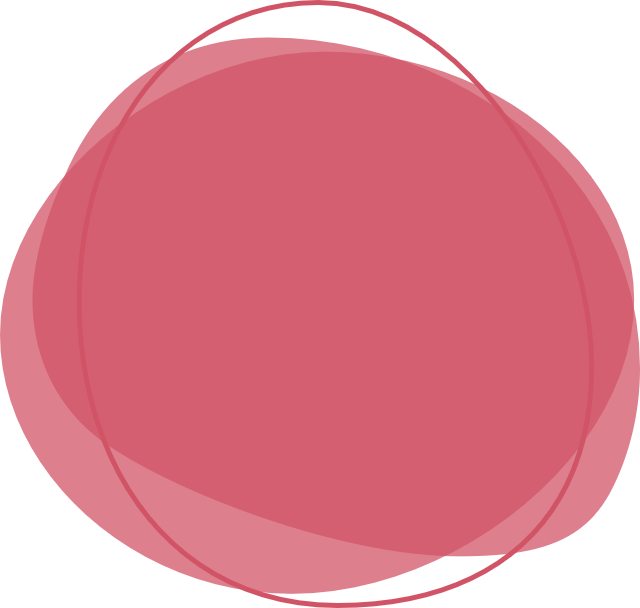
Give the GLSL for this background, as a WebGL 1 fragment shader.

```glsl
precision highp float;
// Two translucent rose blobs overlap on white, crossed by a thin oval ring.
// Each outline is a chain of cubic Bezier arcs, walked in short steps to get
// a signed distance that drives the fill, the stroke and the edge smoothing.

uniform vec2 u_resolution;

// Adds one Bezier arc to state: x = least squared distance, y = inside sign.
void addArc(vec2 p, vec2 a, vec2 b, vec2 c, vec2 d, inout vec2 state) {
  vec2 start = a;
  for (int i = 1; i <= 24; i++) {
    float t = float(i) / 24.0;
    float s = 1.0 - t;
    vec2 end = s * s * s * a + 3.0 * s * t * (s * b + t * c) + t * t * t * d;
    vec2 edge = end - start;
    vec2 rel = p - start;
    vec2 gap = rel - edge * clamp(dot(rel, edge) / dot(edge, edge), 0.0, 1.0);
    state.x = min(state.x, dot(gap, gap));
    // Flip the sign whenever a ray to the right crosses this edge.
    if ((start.y > p.y) != (end.y > p.y)) {
      if (rel.x < edge.x * rel.y / edge.y) state.y = -state.y;
    }
    start = end;
  }
}

float signedDistance(vec2 state) {
  return state.y * sqrt(state.x);
}

// Lopsided blob, leaning to the lower right.
float leaningBlob(vec2 p) {
  vec2 state = vec2(1e6, 1.0);
  addArc(p, vec2(322, 45), vec2(200, 45), vec2(120, 113), vec2(78, 210), state);
  addArc(p, vec2(78, 210), vec2(54, 262), vec2(39, 316), vec2(39, 360), state);
  addArc(p, vec2(39, 360), vec2(39, 437), vec2(75, 498), vec2(130, 535), state);
  addArc(p, vec2(130, 535), vec2(222, 597), vec2(416, 668), vec2(550, 668), state);
  addArc(p, vec2(550, 668), vec2(648, 668), vec2(704, 650), vec2(736, 584), state);
  addArc(p, vec2(736, 584), vec2(757, 541), vec2(768, 492), vec2(768, 442), state);
  addArc(p, vec2(768, 442), vec2(768, 204), vec2(545, 45), vec2(322, 45), state);
  return signedDistance(state);
}

// Broad, nearly elliptical blob.
float broadBlob(vec2 p) {
  vec2 state = vec2(1e6, 1.0);
  addArc(p, vec2(0, 402), vec2(0, 226), vec2(197, 62), vec2(390, 62), state);
  addArc(p, vec2(390, 62), vec2(590, 62), vec2(761, 200), vec2(761, 360), state);
  addArc(p, vec2(761, 360), vec2(761, 542), vec2(550, 713), vec2(350, 713), state);
  addArc(p, vec2(350, 713), vec2(160, 713), vec2(0, 565), vec2(0, 402), state);
  return signedDistance(state);
}

// Centre line of the tall oval ring.
float tallOval(vec2 p) {
  vec2 state = vec2(1e6, 1.0);
  addArc(p, vec2(95, 362), vec2(95, 155), vec2(215, 3), vec2(382, 3), state);
  addArc(p, vec2(382, 3), vec2(560, 3), vec2(710, 250), vec2(710, 440), state);
  addArc(p, vec2(710, 440), vec2(710, 628), vec2(588, 727), vec2(405, 727), state);
  addArc(p, vec2(405, 727), vec2(214, 727), vec2(95, 568), vec2(95, 362), state);
  return signedDistance(state);
}

// Coverage of a shape, softened over about one output pixel.
float coverage(float dist, float pixel) {
  return clamp(0.5 - dist / pixel, 0.0, 1.0);
}

void main() {
  // Layout grid of 768 by 730 units, with y running downwards.
  vec2 uv = gl_FragCoord.xy / u_resolution;
  vec2 p = vec2(uv.x, 1.0 - uv.y) * vec2(768.0, 730.0);
  float pixel = 768.0 / u_resolution.x;

  vec3 rose = vec3(0.82, 0.33, 0.40);
  vec3 color = vec3(1.0);

  // Translucent fills darken where they overlap.
  color = mix(color, rose, 0.75 * coverage(broadBlob(p), pixel));
  color = mix(color, rose, 0.75 * coverage(leaningBlob(p), pixel));

  // Opaque ring on top.
  color = mix(color, rose, coverage(abs(tallOval(p)) - 3.0, pixel));

  gl_FragColor = vec4(color, 1.0);
}
```
